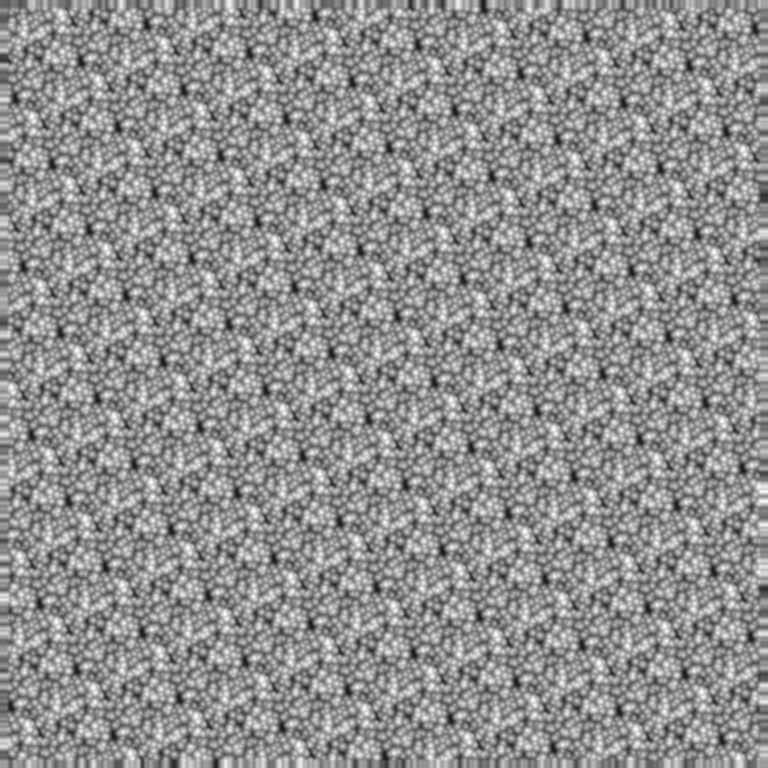
Reproduce this pattern procedurally as a WebGL 2 fragment shader.

```glsl
#version 300 es
precision highp float;
// Grey billowy stone: a square tile of layered cellular noise, turned by about
// 29 degrees and repeated some ten times each way. Each tile has a bright mound,
// a dark arc and creased sides; the outermost rim stretches the edge values.

uniform vec2 u_resolution;
out vec4 fragColor;

vec2 hash2(vec2 p) {
    vec3 q = fract(p.xyx * vec3(0.1031, 0.103, 0.0973));
    q += dot(q, q.yzx + 33.33);
    return fract((q.xx + q.yz) * q.zy);
}

// Soft bumps of varied height around one random point per cell, wrapping at the
// tile sides; a smooth minimum melts the walls between neighbours
float bumps(vec2 tile, float cells) {
    vec2 p = tile * cells;
    vec2 cell = floor(p);
    float sum = 0.0;
    for (int y = -1; y <= 1; y++) {
        for (int x = -1; x <= 1; x++) {
            vec2 neighbour = cell + vec2(x, y);
            vec2 point = hash2(mod(neighbour, cells) + cells * 7.0);
            vec2 toPoint = neighbour + point - p;
            float sunk = 0.3 * fract(dot(point, vec2(17.3, 31.7)));
            sum += exp(-9.0 * (sqrt(dot(toPoint, toPoint) + 0.015) + sunk));
        }
    }
    return 1.0 + log(sum) / 9.0;
}

// Shortest offset from a centre on the repeating tile
vec2 wrapOffset(vec2 tile, vec2 centre) {
    return fract(tile - centre + 0.5) - 0.5;
}

float glow(float d, float width) {
    return exp(-d * d / (width * width));
}

void main() {
    // Stretched rim
    vec2 uv = clamp(gl_FragCoord.xy / u_resolution, 0.009, 0.991);

    // Rotated square lattice
    float c = cos(0.512), s = sin(0.512);
    vec2 lattice = mat2(c, -s, s, c) * (uv - vec2(0.4228, 0.5903)) * 10.18;
    vec2 tile = fract(lattice);

    // Three sizes of bump, the finest strongest
    float grain = 0.22 * bumps(tile, 3.0)
                + 0.24 * bumps(tile, 6.0)
                + 0.62 * bumps(tile, 11.0);
    float shade = 0.60 + 1.15 * (grain - 0.50);

    // Bright mound with a dark arc on its upper right
    vec2 mound = wrapOffset(tile, vec2(0.61, 0.70));
    float r = length(mound);
    float arcSide = smoothstep(-0.1, 0.2, mound.x + mound.y);
    shade += 0.07 * glow(r, 0.18);
    shade -= 0.18 * glow(r - 0.25, 0.06) * arcSide;

    // Dark hollow and the creases that meet at the tile corner
    vec2 corner = wrapOffset(tile, vec2(0.0));
    shade -= 0.13 * glow(length(wrapOffset(tile, vec2(0.23, 0.95))), 0.13);
    shade -= 0.22 * glow(length(corner), 0.07);
    shade -= 0.17 * glow(corner.x, 0.025) * glow(corner.y - 0.12, 0.28);
    shade -= 0.08 * glow(corner.y, 0.03) * glow(corner.x - 0.2, 0.3);

    fragColor = vec4(vec3(clamp(shade, 0.12, 0.98)), 1.0);
}
```
